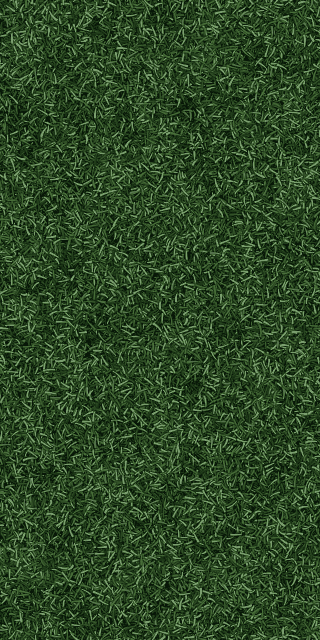
Give the GLSL for this texture, as a WebGL 2 fragment shader.

```glsl
#version 300 es
precision highp float;
// Dense turf seen from above: short, slightly bent blades lie in all directions.
// Layers of jittered cells are stacked from dark depth to bright top; each blade
// shades what lies below it, and the resulting tone is turned into greens by a ramp.

#define CELLS 46.0          // cells across the canvas width
#define LAYERS 9            // stacked sheets of blades
#define BLADE_WIDTH 0.14    // half width, in cells
#define MIN_LENGTH 0.45     // half length, in cells
#define MAX_LENGTH 0.90
#define BEND 0.16           // sideways curve of a blade
#define SHADOW 0.45         // darkening below a blade
#define SHADOW_REACH 0.22   // in cells
#define CONTRAST 1.22
#define BRIGHTNESS 0.52
#define PATCH_SCALE 7.0     // soft patches across the width
#define PATCH_AMOUNT 0.13

uniform vec2 u_resolution;
out vec4 fragColor;

// Integer hash: three random values from 0 to 1
vec3 hash3(ivec2 cell, int seed) {
    uvec3 v = uvec3(uint(cell.x), uint(cell.y), uint(seed));
    v = v * 1664525u + 1013904223u;
    v.x += v.y * v.z; v.y += v.z * v.x; v.z += v.x * v.y;
    v ^= v >> 16u;
    v.x += v.y * v.z; v.y += v.z * v.x; v.z += v.x * v.y;
    return vec3(v >> 8u) / 16777216.0;
}

mat2 rotation(float angle) {
    float c = cos(angle), s = sin(angle);
    return mat2(c, s, -s, c);
}

// Gradient noise, about -0.7 to 0.7
float cornerSlope(ivec2 cell, vec2 offset) {
    float angle = 6.2832 * hash3(cell, 91).x;
    return dot(vec2(cos(angle), sin(angle)), offset);
}

float gradientNoise(vec2 p) {
    ivec2 i = ivec2(floor(p));
    vec2 f = fract(p);
    vec2 w = f * f * f * (f * (f * 6.0 - 15.0) + 10.0);
    float low = mix(cornerSlope(i, f),
                    cornerSlope(i + ivec2(1, 0), f - vec2(1, 0)), w.x);
    float high = mix(cornerSlope(i + ivec2(0, 1), f - vec2(0, 1)),
                     cornerSlope(i + ivec2(1, 1), f - vec2(1, 1)), w.x);
    return mix(low, high, w.y);
}

// Lay one sheet of blades over the tone below
float addLayer(float tone, vec2 p, int layer, float pixel) {
    float height = float(layer) / float(LAYERS - 1);
    vec2 q = rotation(float(layer) * 2.4) * p + float(layer) * 17.3;
    ivec2 base = ivec2(floor(q));
    for (int y = -1; y <= 1; y++)
    for (int x = -1; x <= 1; x++) {
        ivec2 cell = base + ivec2(x, y);
        vec3 place = hash3(cell, layer * 2 + 1);
        vec3 look = hash3(cell, layer * 2 + 2);

        // Blade frame: x runs from root to tip, y across
        vec2 b = rotation(6.2832 * place.z) * (q - vec2(cell) - place.xy);
        float halfLength = mix(MIN_LENGTH, MAX_LENGTH, look.x);
        float along = clamp(b.x / halfLength, -1.0, 1.0);
        b.y += BEND * (look.y - 0.5) * 2.0 * (along * along - 0.4);
        float halfWidth = BLADE_WIDTH * (0.78 - 0.3 * along) * mix(0.8, 1.2, look.y);

        // Soft shadow, then the blade itself
        float gap = max(abs(b.y) - halfWidth, abs(b.x) - halfLength);
        tone *= 1.0 - SHADOW * (1.0 - smoothstep(0.0, SHADOW_REACH, gap));
        float cover = clamp((halfWidth - abs(b.y)) / pixel + 0.5, 0.0, 1.0)
                    * clamp((halfLength - abs(b.x)) / pixel + 0.5, 0.0, 1.0);
        float side = clamp(b.y / halfWidth, -1.0, 1.0);
        float bladeTone = 0.8 * look.z + 0.32 * height + 0.09 * side + 0.06 * along;
        tone = mix(tone, bladeTone, cover);
    }
    return tone;
}

// Greens from deep shade to pale highlight
vec3 grassColor(float t) {
    vec3 c = mix(vec3(0.03, 0.09, 0.03), vec3(0.10, 0.20, 0.08), smoothstep(0.03, 0.21, t));
    c = mix(c, vec3(0.19, 0.31, 0.15), smoothstep(0.21, 0.47, t));
    c = mix(c, vec3(0.28, 0.43, 0.22), smoothstep(0.47, 0.70, t));
    c = mix(c, vec3(0.33, 0.44, 0.30), smoothstep(0.70, 0.83, t));
    return mix(c, vec3(0.48, 0.62, 0.43), smoothstep(0.83, 0.98, t));
}

void main() {
    vec2 p = gl_FragCoord.xy / u_resolution.x;
    float pixel = CELLS / u_resolution.x;

    float tone = 0.02;
    for (int layer = 0; layer < LAYERS; layer++)
        tone = addLayer(tone, p * CELLS, layer, pixel);

    tone = (tone - 0.5) * CONTRAST + BRIGHTNESS;
    tone += PATCH_AMOUNT * gradientNoise(p * PATCH_SCALE);
    fragColor = vec4(grassColor(clamp(tone, 0.0, 1.0)), 1.0);
}
```
